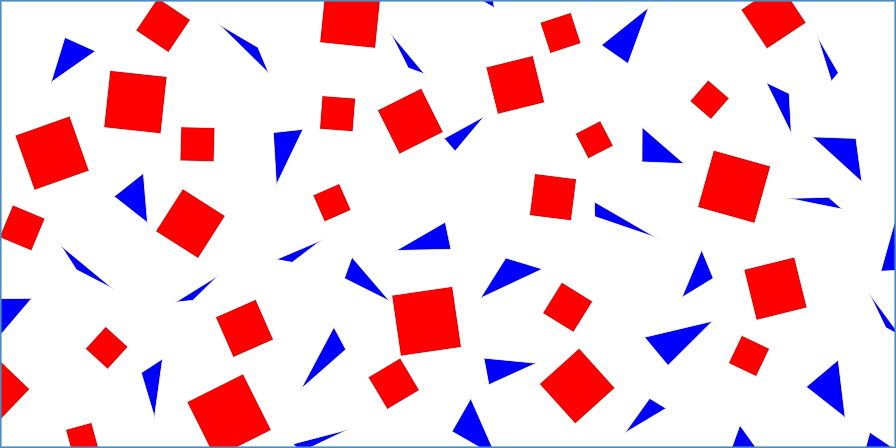
This pattern is drawn by a Shadertoy shader. Its source:

```glsl
// Scattered red squares and blue triangles on white inside a thin frame.
// Each cell of a tilted grid with shifted rows holds one shape; its size
// limits its jitter, so that neighbours stay apart.

const float CELL = 0.186;   // grid spacing, in canvas heights

float hash(vec2 p) {
    return fract(sin(dot(p, vec2(127.1, 311.7))) * 43758.5453);
}

mat2 rotation(float angle) {
    float c = cos(angle), s = sin(angle);
    return mat2(c, s, -s, c);
}

// Signed distance to the line from a to b, positive on its right
float sideDistance(vec2 p, vec2 a, vec2 b) {
    vec2 edge = normalize(b - a);
    return dot(p - a, vec2(edge.y, -edge.x));
}

float squareDistance(vec2 p, float halfSide) {
    vec2 q = abs(p) - halfSide;
    return max(q.x, q.y);
}

// Triangle on a base of 2 * halfBase, apex at (lean, height)
float triangleDistance(vec2 p, float halfBase, float lean, float height) {
    vec2 a = vec2(-halfBase, -0.4 * height);
    vec2 b = vec2(halfBase, -0.4 * height);
    vec2 c = vec2(lean, 0.6 * height);
    return max(sideDistance(p, a, b), max(sideDistance(p, b, c), sideDistance(p, c, a)));
}

void mainImage(out vec4 fragColor, in vec2 fragCoord) {
    float px = 1.0 / iResolution.y;
    vec2 uv = fragCoord * px;
    vec2 canvas = iResolution.xy * px;
    vec3 color = vec3(1.0);

    // Shapes of the surrounding cells
    vec2 p = rotation(0.42) * uv;
    float row = floor(p.y / CELL);
    for (int j = -1; j <= 1; j++) {
        float y = row + float(j);
        float shift = hash(vec2(y, 7.3));
        float column = floor(p.x / CELL - shift);
        for (int i = -1; i <= 1; i++) {
            vec2 id = vec2(column + float(i), y);

            // Evenly spread kind and size keep the colour shares steady
            bool isSquare = fract(dot(id, vec2(0.618, 0.7549))) < 0.47;
            float size = fract(dot(id, vec2(0.4142, 0.5698)));
            float halfSide = mix(0.029, 0.07, pow(size, 1.3));
            float halfBase = mix(0.044, 0.075, size);
            float radius = isSquare ? 1.414 * halfSide : 1.05 * halfBase;

            // Random place and direction
            vec2 jitter = 2.0 * vec2(hash(id + 11.7), hash(id + 23.1)) - 1.0;
            vec2 center = (id + vec2(shift, 0.0) + 0.5) * CELL;
            center += jitter * (max(0.5 * CELL - radius, 0.0) + 0.008);
            vec2 q = rotation(6.2832 * hash(id + 37.9)) * (p - center);

            float d;
            if (isSquare) {
                d = squareDistance(q, halfSide);
            } else {
                float lean = halfBase * mix(-0.9, 0.9, hash(id + 41.3));
                float height = halfBase * mix(0.25, 1.4, hash(id + 53.7));
                d = triangleDistance(q, halfBase, lean, height);
            }

            // Smooth fill with a faint dark rim
            vec3 fill = isSquare ? vec3(1.0, 0.0, 0.0) : vec3(0.0, 0.0, 1.0);
            color = mix(color, fill, 1.0 - smoothstep(-0.5 * px, 0.5 * px, d));
            color *= 1.0 - 0.18 * (1.0 - smoothstep(0.0, 0.003, abs(d)));
        }
    }

    // Steel blue frame
    vec2 toEdge = min(uv, canvas - uv);
    float inset = min(toEdge.x, toEdge.y) - 0.0035;
    float frame = 1.0 - smoothstep(-0.5 * px, 0.5 * px, inset);
    color = mix(color, vec3(0.3, 0.55, 0.75), frame);

    fragColor = vec4(color, 1.0);
}
```
